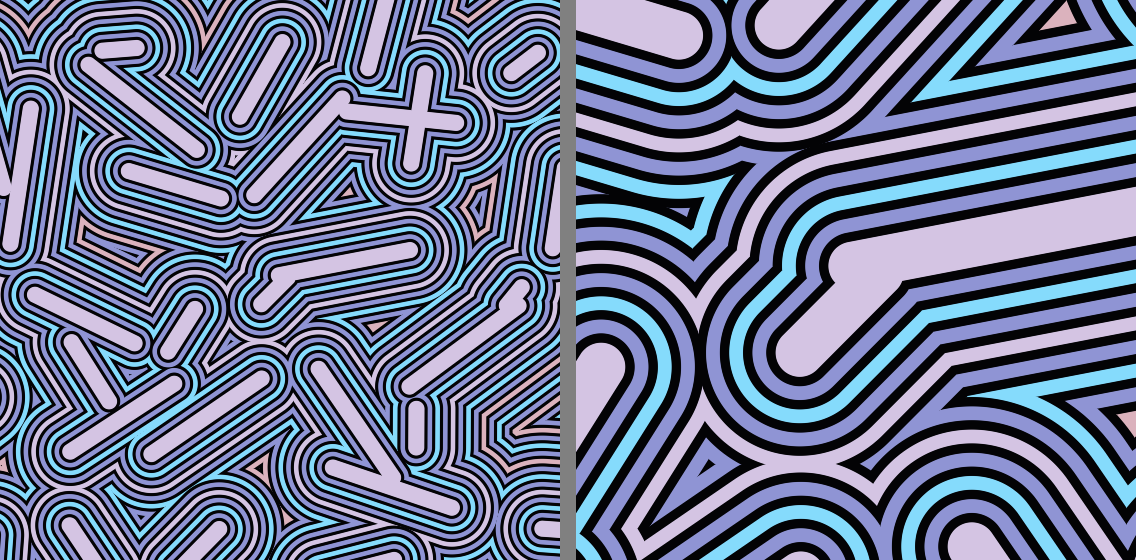
Left, the full canvas; right, a detail of the centre.
Reproduce this pattern procedurally as a Shadertoy shader.

```glsl
// Scattered rounded bars ringed by pastel contour bands with black outlines.

const int BAR_COUNT = 34;
const float BAR_RADIUS = 0.0172;     // bar centre line to its outline
const float BAND_WIDTH = 0.0138;     // spacing of the contours
const float LINE_HALF = 0.0028;      // half thickness of the outlines

const vec3 INK = vec3(0.01, 0.01, 0.02);
const vec3 LILAC = vec3(0.83, 0.77, 0.89);
const vec3 PINK = vec3(0.86, 0.70, 0.74);
const vec3 PERIWINKLE = vec3(0.56, 0.58, 0.83);
const vec3 CYAN = vec3(0.52, 0.86, 0.99);

// Integer hash giving a value in 0..1
float hash(int index, int channel) {
    uint h = uint(index) * 747796405u + uint(channel) * 2891336453u + 977u;
    h = (h ^ (h >> 16)) * 2246822519u;
    h = (h ^ (h >> 13)) * 3266489917u;
    h ^= h >> 16;
    return float(h & 65535u) / 65535.0;
}

float segmentDistance(vec2 p, vec2 centre, vec2 axis, float halfLength) {
    vec2 q = p - centre;
    float along = clamp(dot(q, axis), -halfLength, halfLength);
    return length(q - axis * along);
}

// Distance to the nearest bar; positions are an even sequence plus jitter
float barField(vec2 p, int count) {
    float nearest = 10.0;
    for (int i = 0; i < count; i++) {
        vec2 even = fract(0.5 + float(i) * vec2(0.7549, 0.5698));
        vec2 jitter = vec2(hash(i, 1), hash(i, 2)) - 0.5;
        vec2 centre = mix(vec2(-0.08), vec2(1.08), even) + 0.24 * jitter;
        float angle = 6.2832 * hash(i, 3);
        float halfLength = mix(0.015, 0.125, hash(i, 4));
        vec2 axis = vec2(cos(angle), sin(angle));
        nearest = min(nearest, segmentDistance(p, centre, axis, halfLength));
    }
    return nearest;
}

// Four-step cycle; the light step turns from lilac to pink away from the bars
vec3 bandColor(float band) {
    float slot = mod(band, 4.0);
    if (slot > 2.5) return band < 4.0 ? LILAC : PINK;
    return abs(slot - 1.0) < 0.5 ? CYAN : PERIWINKLE;
}

void mainImage(out vec4 fragColor, in vec2 fragCoord) {
    float scale = min(iResolution.x, iResolution.y);
    float soft = 0.6 / scale;

    // Contour level, zero at the bar outline
    float level = (barField(fragCoord / scale, BAR_COUNT) - BAR_RADIUS) / BAND_WIDTH;

    // Outline at every whole level, none inside the bars
    float lineLevel = max(floor(level + 0.5), 0.0);
    float lineDistance = abs(level - lineLevel) * BAND_WIDTH;
    float fill = smoothstep(LINE_HALF - soft, LINE_HALF + soft, lineDistance);

    vec3 color = bandColor(max(floor(level), -1.0));
    fragColor = vec4(mix(INK, color, fill), 1.0);
}
```
